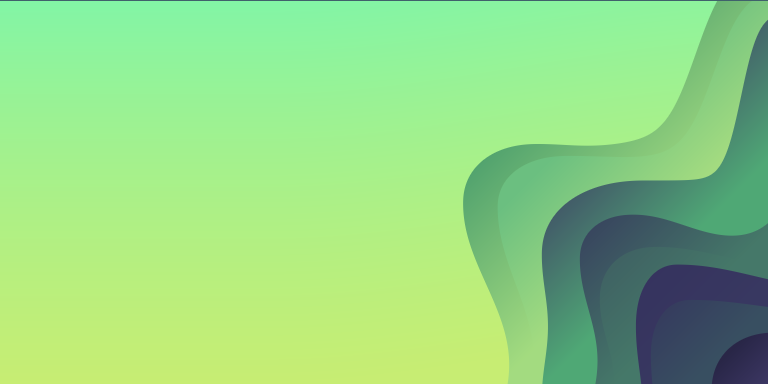
Write a Shadertoy shader that draws this background.

```glsl
#define ROUNDNESS 2.2
#define PI 3.14159265
#define SKY_TOP vec3(0.51, 0.96, 0.65)
#define SKY_BOTTOM vec3(0.78, 0.93, 0.45)
#define SKY_TILT 0.14
#define RIM_COLOR vec3(0.25, 0.38, 0.42)
#define RIM_HEIGHT 0.0026
#define LIME vec3(0.64, 0.86, 0.50)
#define EMERALD vec3(0.31, 0.66, 0.46)
#define PINE vec3(0.27, 0.47, 0.41)
#define INDIGO vec3(0.21, 0.20, 0.37)

// Top edge: crest (x, y, dip, dip length) and rise (height, centre, width)
float topEdge(float x, vec4 crest, vec3 rise) {
    float dip = 0.5 * crest.z * (1.0 - cos(PI * (x - crest.x) / crest.w));
    float lift = rise.x * (1.0 + tanh(clamp((x - rise.y) / rise.z, -9.0, 9.0)));
    return crest.y - dip + lift;
}

// Approximate signed distance; side holds the leftmost point and the foot
float waveDistance(vec2 p, vec4 side, vec4 crest, vec3 rise) {
    if (p.x >= crest.x) {
        float e = 0.002;
        float slope = (topEdge(p.x + e, crest, rise) - topEdge(p.x - e, crest, rise)) / (2.0 * e);
        return (p.y - topEdge(p.x, crest, rise)) / sqrt(1.0 + slope * slope);
    }
    if (p.y <= side.y) {
        float swing = 0.5 + 0.5 * cos(PI * (p.y - side.w) / (side.y - side.w));
        return mix(side.x, side.z, swing) - p.x;
    }
    // Rounded shoulder joining the side to the crest
    vec2 radius = crest.xy - side.xy;
    vec2 q = max(vec2(crest.x - p.x, p.y - side.y) / radius, 1e-4);
    vec2 powers = pow(q, vec2(ROUNDNESS));
    float norm = pow(powers.x + powers.y, 1.0 / ROUNDNESS);
    vec2 gradient = pow(q / norm, vec2(ROUNDNESS - 1.0)) / radius;
    return (norm - 1.0) / length(gradient);
}

// Paint one wave with a diagonal gradient between two positions
void paintWave(inout vec3 color, vec2 p, vec4 side, vec4 crest, vec3 rise,
               vec3 dark, vec3 light, vec2 span) {
    float pixel = 1.0 / iResolution.y;
    float d = waveDistance(p, side, crest, rise);
    float shade = clamp((p.x - p.y - span.x) / (span.y - span.x), 0.0, 1.0);
    float coverage = clamp(0.5 - d / pixel, 0.0, 1.0);
    color = mix(color, mix(dark, light, shade), coverage);
}

void mainImage(out vec4 fragColor, in vec2 fragCoord) {
    vec2 p = fragCoord / iResolution.xy * vec2(2.0, 1.0);
    vec3 flatRise = vec3(0.0, 2.0, 1.0);

    // Tilted backdrop
    float t = clamp(1.0 - p.y + SKY_TILT * smoothstep(0.7, 2.0, p.x), 0.0, 1.0);
    vec3 color = mix(SKY_TOP, SKY_BOTTOM, t * (1.3 - 0.3 * t));

    // Pale outer wave and its inner fold
    paintWave(color, p, vec4(1.206, 0.47, 1.326, 0.05), vec4(1.40, 0.625, 0.005, 0.14),
              vec3(0.235, 1.81, 0.083), vec3(0.31, 0.63, 0.43), LIME, vec2(0.65, 1.3));
    paintWave(color, p, vec4(1.296, 0.46, 1.39, 0.06), vec4(1.48, 0.594, 0.005, 0.2),
              vec3(0.22, 1.86, 0.08), vec3(0.42, 0.75, 0.50), LIME, vec2(0.85, 1.3));

    // Emerald wave
    paintWave(color, p, vec4(1.411, 0.336, 1.427, 0.15), vec4(1.68, 0.53, 0.0, 1.0),
              vec3(0.22, 1.93, 0.047), vec3(0.26, 0.36, 0.41), EMERALD, vec2(1.0, 1.42));

    // Pine wave and its inner fold
    paintWave(color, p, vec4(1.51, 0.325, 1.556, 0.06), vec4(1.65, 0.441, 0.056, 0.265),
              vec3(0.05, 2.04, 0.06), vec3(0.22, 0.27, 0.37), PINE, vec2(1.12, 1.6));
    paintWave(color, p, vec4(1.562, 0.22, 1.60, 0.0), vec4(1.71, 0.357, 0.05, 0.35),
              flatRise, vec3(0.25, 0.39, 0.39), PINE, vec2(1.3, 1.6));

    // Indigo wave, its inner fold and the corner core
    paintWave(color, p, vec4(1.656, 0.15, 1.675, -0.08), vec4(1.765, 0.311, 0.06, 0.4),
              flatRise, INDIGO, vec3(0.22, 0.22, 0.38), vec2(1.4, 1.75));
    paintWave(color, p, vec4(1.695, 0.075, 1.705, -0.1), vec4(1.80, 0.219, 0.03, 0.35),
              flatRise, vec3(0.21, 0.24, 0.37), vec3(0.22, 0.31, 0.38), vec2(1.55, 1.8));
    paintWave(color, p, vec4(1.853, -0.02, 1.86, -0.2), vec4(2.02, 0.134, 0.0, 1.0),
              flatRise, vec3(0.16, 0.15, 0.28), vec3(0.23, 0.21, 0.38), vec2(1.82, 1.99));

    // Thin upper rim
    float rim = clamp((p.y - 1.0 + RIM_HEIGHT) * iResolution.y + 0.5, 0.0, 1.0);
    fragColor = vec4(mix(color, RIM_COLOR, rim), 1.0);
}
```
